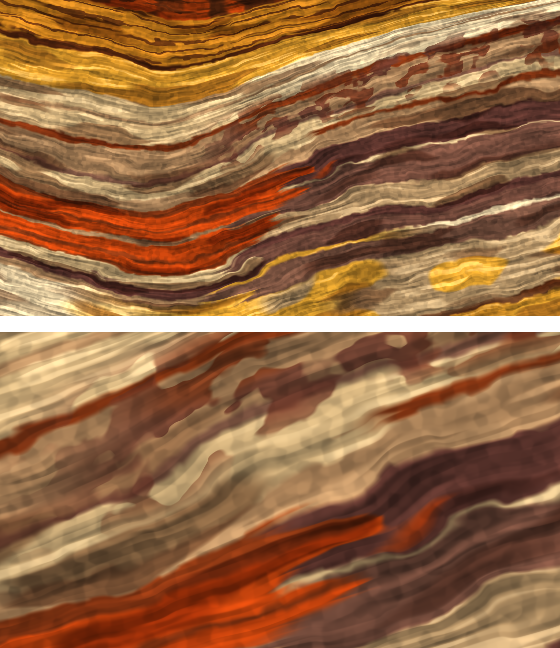
Top, the full canvas; bottom, a detail of the centre.
A Shadertoy shader for this texture:

```glsl
const vec3 CREAM = vec3(.87, .78, .61);
const vec3 TAN   = vec3(.76, .64, .45);
const vec3 CLAY  = vec3(.62, .47, .32);
const vec3 MAUVE = vec3(.46, .31, .24);
const vec3 PLUM  = vec3(.35, .20, .17);
const vec3 UMBER = vec3(.29, .13, .05);
const vec3 RUST  = vec3(.50, .20, .07);
const vec3 EMBER = vec3(.73, .25, .05);
const vec3 OCHRE = vec3(.70, .44, .10);
const vec3 GOLD  = vec3(.85, .61, .18);

float hash(vec2 p) {
    vec3 h = fract(p.xyx * .1031);
    h += dot(h, h.yzx + 33.33);
    return fract((h.x + h.y) * h.z);
}

// Smooth cellular noise: random cell values blended by distance
float cells(vec2 p) {
    vec2 id = floor(p), f = p - id;
    float sum = 0., weight = 0.;
    for (int j = -1; j <= 1; j++)
    for (int i = -1; i <= 1; i++) {
        vec2 g = vec2(i, j), c = id + g;
        vec2 d = g + .15 + .7 * vec2(hash(c), hash(c + 57.)) - f;
        float w = exp(-7. * dot(d, d));
        sum += w * hash(c + 113.);
        weight += w;
    }
    return sum / weight;
}

float hinge(float t, float roundness) {
    return .5 * (t + sqrt(t * t + roundness * roundness));
}

// Height of a folded bed above its trough
float fold(float x, float s) {
    float t = (s - .5) / .18;
    float slope = .40 + .09 * exp(-t * t) - .08 * smoothstep(.6, .85, s);
    float centre = .5 + .5 * (s - .45) * (s - .45);
    return .29 * hinge(centre - .06 - x, .12) + slope * hinge(x - centre, .14)
         - .5 * slope * hinge(x - 1.08, .2) - .02;
}

// Starts a new bed below the given edge, with a gently wavy contact
vec3 bed(vec3 above, vec3 below, vec2 q, float edge) {
    float wave = .003 * sin(q.x * 8. + edge * 90.) + .002 * sin(q.x * 19. + edge * 210.);
    return mix(below, above, smoothstep(-.004, .004, q.y - edge + wave));
}

void mainImage(out vec4 fragColor, in vec2 fragCoord) {
    vec2 p = fragCoord / iResolution.y;

    // Layer coordinates: x along the canvas, y across the beds
    float s = p.y;
    for (int i = 0; i < 6; i++) s = p.y - fold(p.x, s);
    s += .03 * (cells(p * vec2(4., 6.)) - .5) + .010 * (cells(p * vec2(17., 22.)) - .5);
    vec2 q = vec2(p.x, s);
    float cloud = cells(q * vec2(5., 15.) + 9.);
    float streak = cells(q * vec2(5., 34.));
    float fine = cells(q * vec2(7., 85.)) * .55 + cells(q * vec2(15., 170.)) * .45;
    float speck = cells(p * 85.);
    q.y += .012 * (streak - .5) + .006 * (cells(p * vec2(45., 60.)) - .5);

    // Upper beds
    vec3 col = mix(UMBER, EMBER * .85, smoothstep(.3, .75, cells(p * vec2(14., 26.))));
    col = bed(col, OCHRE, q, .93);
    float lines = sin(q.y * 210. + 5. * cloud) + .6 * sin(q.y * 390. + 6. * streak);
    col = mix(col, UMBER, .8 * smoothstep(.3, 1.2, lines) * smoothstep(.775, .80, s));
    col = bed(col, UMBER, q, .79);
    col = bed(col, mix(OCHRE, GOLD, .55 + .6 * streak), q, .773);
    vec3 pale = mix(TAN, CREAM, smoothstep(.65, 1.1, p.x));
    col = bed(col, pale, q, .65);
    col = bed(col, CLAY, q, .592);
    col = bed(col, pale, q, .58);
    col = bed(col, RUST, q, .513);
    col = bed(col, CLAY, q, .493);
    col = bed(col, MAUVE, q, .424);
    col = bed(col, TAN, q, .412);

    // Red beds on the left
    vec3 red = bed(col, CLAY, q, .36);
    red = bed(red, RUST, q, .327);
    red = bed(red, EMBER, q, .307);
    red = bed(red, RUST, q, .258);
    red = bed(red, EMBER, q, .250);
    red = bed(red, CLAY, q, .218);
    red = bed(red, EMBER, q, .203);
    red = bed(red, RUST, q, .163);
    red = bed(red, EMBER, q, .152);
    red = bed(red, RUST, q, .132);
    red = bed(red, TAN, q, .122);
    red = bed(red, PLUM, q, .080);
    red = bed(red, CLAY, q, .046);
    red = bed(red, mix(CREAM, GOLD, smoothstep(.2, .65, p.x + .4 * cloud - .2)), q, .025);

    // Plum and olive beds on the right
    vec3 plum = bed(col, RUST, q, .378);
    plum = bed(plum, CLAY, q, .367);
    plum = bed(plum, PLUM, q, .322);
    plum = bed(plum, TAN, q, .268);
    plum = bed(plum, mix(PLUM, MAUVE, .7), q, .260);
    plum = bed(plum, mix(CLAY, TAN, .5), q, .190);
    plum = bed(plum, PLUM, q, .124);
    plum = bed(plum, mix(MAUVE, PLUM, .4), q, .100);
    plum = bed(plum, mix(GOLD, CREAM, smoothstep(1.1, 1.4, p.x)), q, .058);
    plum = bed(plum, MAUVE, q, .043);
    float gilt = smoothstep(.42, .62, cloud + .25 * (1. - smoothstep(.9, 1.25, p.x)));
    plum = bed(plum, mix(mix(CLAY, TAN, .6), GOLD, gilt), q, -.01);
    plum = bed(plum, mix(UMBER, CLAY, streak), q, -.165);
    plum = bed(plum, mix(OCHRE, GOLD, .4 + streak), q, -.182);

    float border = .79 + .19 * smoothstep(.14, .29, s) + .3 * (streak - .5) + .1 * (fine - .5);
    col = mix(red, plum, smoothstep(-.03, .03, p.x - border));

    // Rust flecks along the rising limb
    float fleck = cells(q * vec2(17., 40.)) + .4 * (cells(q * vec2(45., 85.)) - .5);
    float limb = smoothstep(.55, .8, p.x) * smoothstep(.37, .42, s) * (1. - smoothstep(.50, .57, s));
    col = mix(col, mix(RUST, PLUM, cloud), .85 * limb * smoothstep(.52, .68, fleck));

    // Stains, fine laminae and mineral grain
    col = mix(col, col * vec3(.70, .62, .58), smoothstep(.52, .78, streak));
    col = mix(col, CREAM, .3 * smoothstep(.55, .8, fine) * smoothstep(.4, .6, col.g));
    col *= 1. + .75 * (fine - .5) + .22 * (cloud - .5) + .22 * (speck - .5);
    fragColor = vec4(clamp(col, 0., 1.), 1.);
}
```
